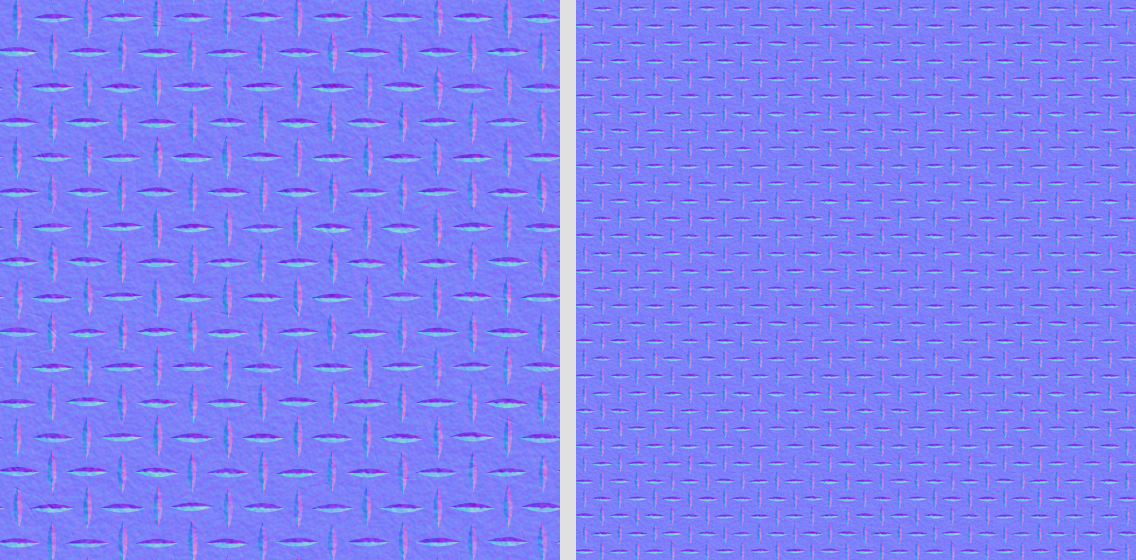
Left, the tile; right, the same tile 2 across and 2 down.
Write a Shadertoy shader that draws this texture map.

```glsl
vec2 hash2(vec2 c) {
    vec3 q = fract(c.xyx * vec3(.1031, .1030, .0973));
    q += dot(q, q.yzx + 33.33);
    return fract((q.xx + q.yz) * q.zy);
}

float corner(vec2 cell, vec2 offset, float period) {
    float angle = 6.2832 * hash2(mod(cell, period) + period).x;
    return dot(vec2(cos(angle), sin(angle)), offset);
}

// Gradient noise that wraps after a whole number of cells
float gradientNoise(vec2 p, float period) {
    vec2 i = floor(p), f = fract(p);
    vec2 u = f * f * f * (f * (f * 6. - 15.) + 10.);
    vec2 e = vec2(1, 0);
    return mix(mix(corner(i, f, period), corner(i + e, f - e, period), u.x),
               mix(corner(i + e.yx, f - e.yx, period), corner(i + 1., f - 1., period), u.x), u.y);
}

// Short, randomly turned grooves in a sparse wrapping grid
float scratches(vec2 uv) {
    vec2 p = uv * 22., base = floor(p);
    float depth = 0.;
    for (int y = -1; y <= 1; y++)
    for (int x = -1; x <= 1; x++) {
        vec2 cell = base + vec2(x, y);
        vec2 id = mod(cell, 22.);
        vec2 place = hash2(id + 71.), shape = hash2(id + 133.);
        vec2 d = p - cell - place;
        float angle = 3.1416 * shape.x;
        vec2 along = vec2(cos(angle), sin(angle));
        d -= along * clamp(dot(d, along), -.42 * shape.y, .42 * shape.y);
        float present = step(.55, hash2(id + 211.).x);
        depth += present * (1. - smoothstep(.0, .07, length(d)));
    }
    return depth;
}

// Rough metal: broad dents, fine grain, diagonal rub marks and scratches
float surfaceHeight(vec2 uv) {
    float h = .02 * gradientNoise(uv * 20., 20.) / 20.;
    h += .045 * gradientNoise(uv * 72., 72.) / 72.;
    h += .05 * gradientNoise(uv * 150., 150.) / 150.;
    vec2 diagonal = vec2(uv.x + uv.y, 3. * (uv.x - uv.y));
    h += .03 * gradientNoise(diagonal * 30., 30.) / 90.;
    return h - .00022 * scratches(uv);
}

vec2 surfaceSlope(vec2 uv) {
    vec2 e = vec2(.001, 0);
    float h = surfaceHeight(uv);
    return (vec2(surfaceHeight(uv + e), surfaceHeight(uv + e.yx)) - h) / e.x;
}

void mainImage(out vec4 fragColor, in vec2 fragCoord) {
    vec2 uv = fragCoord / iResolution.xy;
    vec2 p = uv * 16., base = floor(p);
    float pixel = 16. / iResolution.y;
    vec2 slope = surfaceSlope(uv);
    float rough = gradientNoise(uv * 110., 110.);
    vec2 tilt = -slope;

    // Pointed treads, alternating between lying and standing
    for (int y = -1; y <= 1; y++)
    for (int x = -1; x <= 1; x++) {
        vec2 cell = base + vec2(x, y);
        vec2 id = mod(cell, 16.);
        vec2 random = hash2(id + 17.), shift = hash2(id + 43.) - .5;
        bool standing = mod(id.x + id.y, 2.) > .5;
        vec2 d = p - cell - .5 - .05 * shift;
        if (standing) d = d.yx;
        d.y += d.x * .05 * (random.x - .5);

        float t = d.x / mix(.58, .63, random.y);
        float width = mix(.118, .134, random.x) * (1. - t * t) + .008 * rough;
        float cover = 1. - smoothstep(-.7 * pixel, .7 * pixel, abs(d.y) - width);

        // Two sloping facets meet at a worn, uneven crest
        float side = d.y / max(width, .001) + .28 * rough + .12 * shift.x;
        float facet = smoothstep(.02, .2, abs(side));
        vec2 outward = normalize(vec2(.42 * t, sign(side)));
        if (standing) outward = outward.yx;
        vec2 face = outward * vec2(1, -1) * mix(.5, .56, random.y);
        if (standing && side < 0.) face = face * .85 + vec2(0, .06);
        tilt = mix(tilt, face * facet - 1.8 * slope, cover);
    }

    // Encode the normal as colour
    float facing = sqrt(max(0., 1. - dot(tilt, tilt)));
    vec3 color = .5 + .5 * vec3(tilt, facing);
    fragColor = vec4(color * vec3(.985, 1, .98), 1);
}
```
